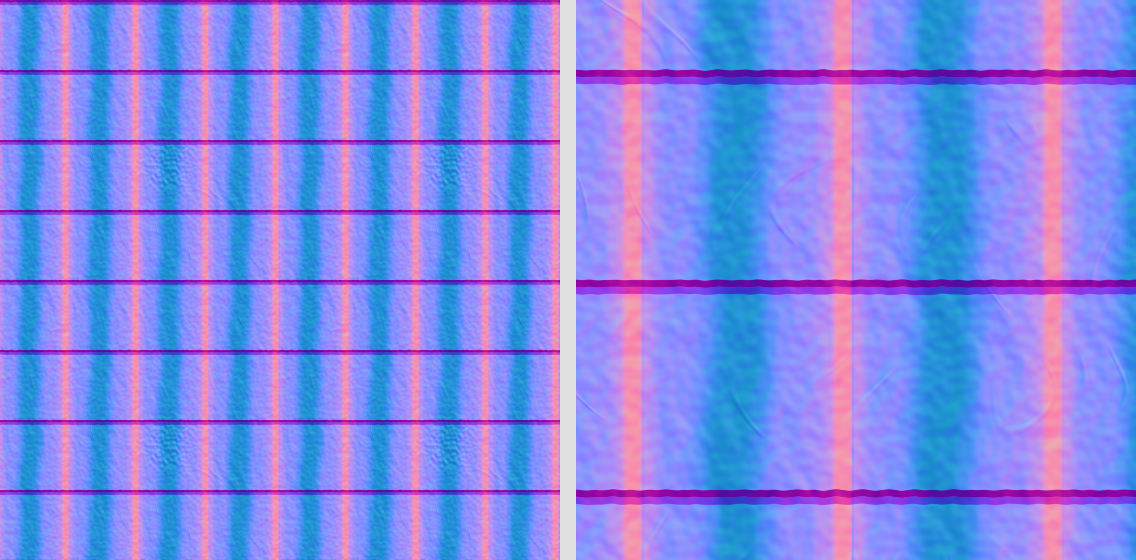
Left, the full canvas; right, a detail of the centre.
Reproduce this texture map procedurally as a WebGL 1 fragment shader.

```glsl
precision highp float;
// Normal map of a tiled roof: 8 by 8 clay tiles, each with a steep ridge and a broad valley.
// A slope profile across each column and a lip on each row set the normal; wrapped
// gradient noise adds grain, streaks and scratches that recur every 4 tiles.
uniform vec2 u_resolution;

#define TILES 8.0          // tiles across and down
#define WEAR_REPEATS 2.0   // repeats of the wear pattern
#define RIDGE_POS 0.9375   // ridge position within a column
#define VALLEY_DEPTH 0.80  // leftward tilt of the valley
#define VALLEY_WOBBLE 0.05 // irregularity of the valley edges
#define VALLEY_LEAN 0.05   // sideways drift of the valley down a tile
#define LIP_HEIGHT 0.034   // height of each of the two lip bands
#define GRAIN 0.075        // strength of the fine surface bumps
#define STREAKS 0.06       // strength of the long vertical streaks
#define SCRATCHES 0.10     // strength of the thin curved scratches
#define PATCH_GAIN 1.6     // extra grain on the rough tile
#define BASE_TILT 0.13     // upward tilt of the whole surface

float hash(vec2 p) {
  return fract(sin(dot(p, vec2(127.1, 311.7))) * 43758.55);
}

vec2 gradientAt(vec2 cell, vec2 period) {
  float angle = 6.28318 * hash(mod(cell, period));
  return vec2(cos(angle), sin(angle));
}

// Gradient noise over a unit square, wrapping after one unit.
float noise(vec2 q, vec2 period) {
  vec2 p = q * period;
  vec2 i = floor(p);
  vec2 f = p - i;
  vec2 s = f * f * f * (f * (f * 6.0 - 15.0) + 10.0);
  vec2 e = vec2(1.0, 0.0);
  float a = dot(gradientAt(i, period), f);
  float b = dot(gradientAt(i + e.xy, period), f - e.xy);
  float c = dot(gradientAt(i + e.yx, period), f - e.yx);
  float d = dot(gradientAt(i + e.xx, period), f - e.xx);
  return mix(mix(a, b, s.x), mix(c, d, s.x), s.y);
}

// Height of the worn clay; each layer is divided by its frequency to even out slopes.
float wearHeight(vec2 q, float roughness) {
  float grain = noise(q, vec2(72.0)) / 72.0 * roughness
              + noise(q + 0.37, vec2(30.0)) / 30.0 * 0.6;
  vec2 bent = q + vec2(0.025 * sin(6.28318 * (4.0 * q.y + q.x)), 0.0);
  float streak = noise(bent, vec2(36.0, 7.0)) / 36.0;
  float crease = abs(noise(bent + 0.61, vec2(11.0, 6.0)));
  float scratch = (1.0 - smoothstep(0.0, 0.05, crease)) / 200.0;
  float worn = smoothstep(0.0, 0.3, noise(q + 0.19, vec2(9.0)));
  return GRAIN * grain + STREAKS * streak + SCRATCHES * scratch * worn;
}

vec2 wearSlope(vec2 q) {
  float e = 0.002;
  float patchMask = 1.0 - smoothstep(0.03, 0.14, length(q - vec2(0.6, 0.41)));
  float roughness = 1.0 + PATCH_GAIN * patchMask;
  float h = wearHeight(q, roughness);
  return vec2(wearHeight(q + vec2(e, 0.0), roughness) - h,
              wearHeight(q + vec2(0.0, e), roughness) - h) / e;
}

// Sideways tilt across one column: u runs from ridge to ridge, d is signed ridge distance.
float tileTilt(float u, float d, float shift) {
  float v = u - shift;
  float valley = smoothstep(0.24, 0.43, v) * (1.0 - smoothstep(0.54, 0.73, v));
  float shoulder = 1.0 - smoothstep(0.05, 0.17, abs(d));
  float crest = 1.0 - smoothstep(0.025, 0.065, abs(d));
  return 0.07 - VALLEY_DEPTH * valley + 0.10 * smoothstep(0.65, 0.85, u) * (1.0 - shoulder)
       + 0.45 * shoulder + 0.40 * crest;
}

float band(float x, float start, float end, float soft) {
  return smoothstep(start - soft, start + soft, x) * (1.0 - smoothstep(end - soft, end + soft, x));
}

void main() {
  vec2 uv = gl_FragCoord.xy / u_resolution;
  vec2 q = fract(uv * WEAR_REPEATS);

  // Tile coordinates: across from the ridge, down from the lip.
  float column = uv.x * TILES + 1.0 - RIDGE_POS;
  float u = fract(column);
  float d = fract(u + 0.5) - 0.5;
  float down = fract((1.0 - uv.y) * TILES);
  float fromLip = fract(down + 0.5) - 0.5;

  // Column profile with a leaning, uneven valley.
  float shift = VALLEY_LEAN * (0.5 - down) + VALLEY_WOBBLE * noise(q, vec2(8.0, 6.0));
  float tilt = tileTilt(u, d, shift);

  // Thin seam beside the ridge, stronger on some columns.
  float soft = 0.7 * TILES / u_resolution.y;
  float seamStrength = 0.1 + 0.3 * hash(vec2(mod(floor(column), 4.0), 5.0));
  tilt -= seamStrength * band(d, 0.042, 0.054, soft);

  // Face of the tile with its wear.
  float facing = sqrt(max(1.0 - tilt * tilt - BASE_TILT * BASE_TILT, 0.06));
  vec2 wear = wearSlope(q);
  vec3 face = normalize(vec3(vec2(tilt, BASE_TILT) - wear, facing));

  // Row lip: a steep upper band over a gentler lower one.
  float edge = fromLip + 0.008 * noise(q, vec2(64.0, 16.0));
  vec3 steep = normalize(vec3(0.5 * tilt + 0.06 - wear.x, -1.0 - wear.y, 0.28));
  vec3 gentle = normalize(vec3(0.9 * tilt - wear.x, -0.62 - wear.y, facing));
  vec3 normal = mix(face, gentle, band(edge, LIP_HEIGHT, 2.0 * LIP_HEIGHT, soft));
  normal = mix(normal, steep, band(edge, 0.0, LIP_HEIGHT, soft));

  gl_FragColor = vec4(0.5 + 0.5 * normal, 1.0);
}
```
